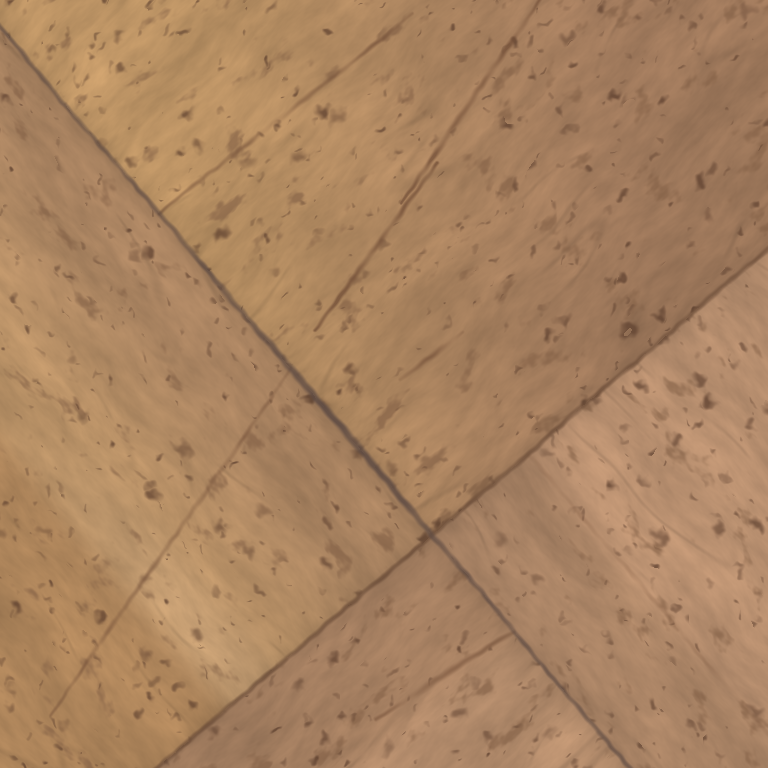
A Shadertoy shader for this texture:

```glsl
// Worn travertine floor: four tiles meet at a tilted cross of thin joints.
// Grain direction alternates between tiles; stretched gradient noise gives the
// bedding, jittered cells give the pits, and tapered segments give the cracks.

vec2 hash2(vec2 p) {
    vec3 q = fract(p.xyx * vec3(0.1031, 0.1030, 0.0973));
    q += dot(q, q.yzx + 33.33);
    return fract((q.xx + q.yz) * q.zy);
}

float gradDot(vec2 cell, vec2 offset) {
    float a = 6.2832 * hash2(cell).x;
    return dot(vec2(cos(a), sin(a)), offset);
}

float gradNoise(vec2 p) {
    vec2 i = floor(p), f = p - i;
    vec2 u = f * f * f * (f * (f * 6.0 - 15.0) + 10.0);
    vec2 e = vec2(1, 0);
    return mix(mix(gradDot(i, f), gradDot(i + e, f - e), u.x),
               mix(gradDot(i + e.yx, f - e.yx), gradDot(i + 1.0, f - 1.0), u.x), u.y);
}

float fbm(vec2 p) {
    float sum = 0.0, amp = 1.0;
    for (int k = 0; k < 4; k++) {
        sum += amp * gradNoise(p);
        p = mat2(1.6, 1.2, -1.2, 1.6) * p + 7.3;
        amp *= 0.55;
    }
    return sum;
}

// Soft round holes, one candidate per cell; density is the share kept.
float pits(vec2 p, float density) {
    vec2 cell = floor(p);
    float depth = 0.0;
    for (int y = -1; y <= 1; y++)
    for (int x = -1; x <= 1; x++) {
        vec2 id = cell + vec2(x, y);
        vec2 pos = hash2(id), kind = hash2(id + 71.7);
        float radius = mix(0.10, 0.24, kind.y * kind.y);
        float d = length((p - id - pos) * vec2(0.85, 1.1));
        float hole = smoothstep(radius * 1.4, radius * 0.2, d);
        depth = max(depth, hole * step(kind.x, density) * mix(0.4, 1.0, pos.x));
    }
    return depth;
}

// Soft segment that thins out towards both ends.
float crack(vec2 p, vec2 a, vec2 b, float width) {
    vec2 ab = b - a;
    float t = clamp(dot(p - a, ab) / dot(ab, ab), 0.0, 1.0);
    float w = width * (0.3 + 2.8 * t * (1.0 - t));
    return smoothstep(w + 0.003, 0.0, length(p - a - ab * t));
}

float joint(float d, float width) {
    return smoothstep(width + 0.0025, width * 0.2, abs(d));
}

void mainImage(out vec4 fragColor, in vec2 fragCoord) {
    vec2 uv = fragCoord / iResolution.xy;

    // Floor axes: x runs up-right, y runs up-left, origin at the crossing
    vec2 d = uv - vec2(0.5625, 0.3034);
    vec2 p = vec2(dot(d, vec2(0.762, 0.648)), dot(d, vec2(-0.648, 0.762)));
    vec2 wobble = vec2(gradNoise(uv * 55.0), gradNoise(uv * 55.0 + 19.0));
    vec2 q = p + 0.0022 * wobble + 0.003 * gradNoise(uv * 6.0);

    // Tile choice and grain coordinates: x along the grain, y across it
    float right = smoothstep(-0.002, 0.002, q.x), upper = smoothstep(-0.002, 0.002, q.y);
    bool alongX = q.x * q.y > 0.0;
    vec2 g = alongX ? vec2(p.x + 0.1 * p.y, p.y - 0.1 * p.x) : p.yx;
    g += vec2(3.1, 5.7) * (step(0.0, q.x) + 2.0 * step(0.0, q.y));
    g += 0.012 * vec2(gradNoise(uv * 9.0), gradNoise(uv * 9.0 + 31.0));

    // Base colour of each tile
    vec3 top = mix(vec3(0.74, 0.58, 0.395), vec3(0.625, 0.475, 0.36),
                   smoothstep(-0.15, 0.65, 0.9 * p.x - 0.75 * p.y + 0.3));
    vec3 left = mix(vec3(0.665, 0.515, 0.38), vec3(0.725, 0.57, 0.40),
                    smoothstep(-0.05, -0.3, p.x));
    left = mix(left, vec3(0.68, 0.52, 0.355), smoothstep(-0.33, -0.37, q.x));
    left += 0.05 * smoothstep(0.08, 0.0, abs(q.x + 0.31)) * smoothstep(0.5, 0.1, p.y);
    vec3 east = mix(vec3(0.67, 0.52, 0.40), vec3(0.72, 0.56, 0.435),
                    smoothstep(0.14, 0.18, q.x));
    vec3 south = mix(vec3(0.655, 0.505, 0.385), vec3(0.70, 0.545, 0.42),
                     smoothstep(-0.13, -0.2, q.y));
    vec3 col = mix(mix(south, east, right), mix(left, top, right), upper);

    // Bedding, blotches and fine streaks
    float bedding = fbm(g * vec2(4.0, 15.0));
    float blotch = fbm(g * vec2(5.0, 8.0) + 40.0);
    float streak = fbm(g * vec2(24.0, 70.0) + 11.0);
    col *= 1.0 + 0.08 * bedding + 0.07 * blotch + 0.06 * streak;
    float vein = smoothstep(0.06, 0.0, abs(gradNoise(g * vec2(3.0, 15.0) + 3.0)));
    col *= 1.0 - 0.08 * vein * smoothstep(0.0, 0.4, blotch);

    // Ragged pits and brown stains, clustered by the blotches
    vec2 rough = g + 0.011 * wobble + 0.004 * gradNoise(uv * 120.0);
    float hole = pits(rough * 25.0, 0.34 + 0.4 * blotch);
    float speck = pits(rough * vec2(38.0, 50.0) + 9.0, 0.3 + 0.4 * bedding);
    float stain = smoothstep(0.3, 0.7, fbm(g * vec2(15.0, 26.0) + 60.0));
    col = mix(col, vec3(0.50, 0.365, 0.265), 0.6 * stain);
    col = mix(col, vec3(0.36, 0.245, 0.18), max(0.75 * hole, 0.5 * speck));

    // Cracks and faint plank lines, broken up along their length
    float c = crack(q, vec2(0.057, 0.302), vec2(0.32, 0.365), 0.003);
    c = max(c, crack(q, vec2(0.25, 0.355), vec2(0.56, 0.44), 0.0035));
    c = max(c, 0.75 * crack(q, vec2(0.0, 0.549), vec2(0.42, 0.533), 0.0025));
    c = max(c, 0.75 * crack(q, vec2(0.0, 0.2835), vec2(-0.53, 0.144), 0.0025));
    c = max(c, 0.8 * crack(q, vec2(0.2, 0.175), vec2(0.1, 0.181), 0.003));
    c = max(c, 0.8 * crack(q, vec2(0.0, -0.165), vec2(-0.21, -0.134), 0.004));
    c = max(c, 0.3 * joint(q.x - 0.165, 0.002) * (1.0 - upper));
    c *= 0.7 + 1.1 * gradNoise(uv * 26.0);
    col = mix(col, vec3(0.45, 0.31, 0.22), 0.75 * clamp(c, 0.0, 1.0));

    // Joints with soft grime; the long one is greyer and widest mid-way
    float nearest = min(abs(q.x), abs(q.y));
    col *= 1.0 - 0.09 * exp(-nearest * 60.0);
    float middle = exp(-pow((p.y - 0.2) * 4.5, 2.0));
    float wear = 0.9 + 0.5 * gradNoise(uv * 30.0 + 5.0);
    col = mix(col, vec3(0.42, 0.30, 0.22), 0.72 * wear * joint(q.y, 0.0028));
    col = mix(col, vec3(0.37, 0.295, 0.265),
              (0.65 + 0.2 * middle) * wear * joint(q.x, 0.0024 + 0.0026 * middle));

    fragColor = vec4(clamp(col, 0.0, 1.0), 1.0);
}
```
